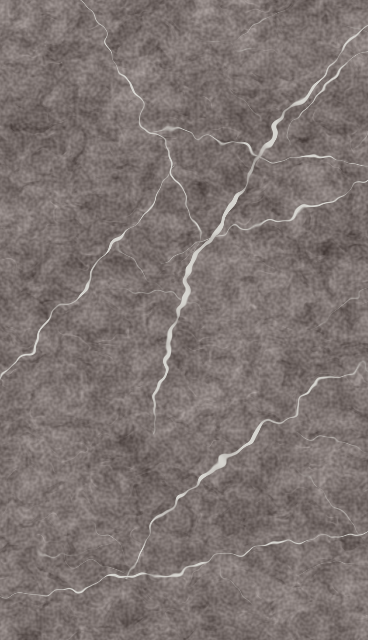
This texture is drawn by a Shadertoy shader. Its source:

```glsl
// Grey-brown marble slab with mottled grain and branching white veins.
#define SLAB_WIDTH 0.574
#define STONE_COLOR vec3(0.486, 0.447, 0.437)
#define VEIN_COLOR vec3(0.84, 0.835, 0.815)
#define CLOUD_AMOUNT 0.085
#define MOTTLE_AMOUNT 0.115
#define GRAIN_AMOUNT 0.11
#define FLECK_AMOUNT 0.06
#define WISP_AMOUNT 0.07
#define VEIN_WOBBLE 0.022
#define HAIRLINES 16

vec2 hash2(vec2 p) {
    vec3 q = fract(p.xyx * vec3(0.1031, 0.1030, 0.0973));
    q += dot(q, q.yzx + 33.33);
    return fract((q.xx + q.yz) * q.zy);
}

vec2 gradient(vec2 cell) {
    float angle = 6.2832 * hash2(cell).x;
    return vec2(cos(angle), sin(angle));
}

float gradientNoise(vec2 p) {
    vec2 i = floor(p), f = fract(p);
    vec2 u = f * f * f * (f * (f * 6.0 - 15.0) + 10.0);
    vec2 e = vec2(1.0, 0.0);
    float low = mix(dot(gradient(i), f), dot(gradient(i + e), f - e), u.x);
    float high = mix(dot(gradient(i + e.yx), f - e.yx), dot(gradient(i + 1.0), f - 1.0), u.x);
    return mix(low, high, u.y);
}

float fbm(vec2 p) {
    float sum = 0.0, amplitude = 1.0;
    for (int i = 0; i < 3; i++) {
        sum += amplitude * gradientNoise(p);
        p = mat2(1.6, 1.2, -1.2, 1.6) * p + 17.3;
        amplitude *= 0.6;
    }
    return sum;
}

// Distance to a segment, and the position along it.
vec2 segment(vec2 p, vec2 a, vec2 b) {
    float along = clamp(dot(p - a, b - a) / dot(b - a, b - a), 0.0, 1.0);
    return vec2(length(p - mix(a, b, along)), along);
}

float stroke(float dist, float halfWidth) {
    float soft = max(0.85 / iResolution.y, 0.0011);
    return 1.0 - smoothstep(halfWidth - soft, halfWidth + soft, dist);
}

// Curved vein from a to b, swelling in the middle and fading at its tip.
float vein(vec2 p, vec2 a, vec2 bend, vec2 b, float halfWidth, float patchiness) {
    const float STEPS = 10.0;
    vec2 nearest = vec2(9.0, 0.0);
    vec2 previous = a;
    for (float i = 1.0; i <= STEPS; i++) {
        float t = i / STEPS;
        vec2 point = mix(mix(a, bend, t), mix(bend, b, t), t);
        vec2 s = segment(p, previous, point);
        if (s.x < nearest.x) nearest = vec2(s.x, (i - 1.0 + s.y) / STEPS);
        previous = point;
    }
    float swell = 0.35 + 0.65 * pow(sin(3.1416 * nearest.y), 2.0);
    float w = halfWidth * swell * max(1.0 + 1.5 * patchiness, 0.3);
    float strength = clamp(0.82 + 0.9 * patchiness, 0.45, 1.0);
    strength *= mix(0.5, 1.0, smoothstep(0.0, 0.15, 1.0 - nearest.y));
    return strength * stroke(nearest.x, w) + 0.07 * exp(-nearest.x / 0.005);
}

float veinNetwork(vec2 p) {
    float patchiness = gradientNoise(p * 27.0 + 4.0);
    float cover = 0.0;
    // Two thick trunks, bowed and rising to the right
    for (float i = 0.0; i < 2.0; i++) {
        vec2 top = vec2(0.59, 0.98 - 0.54 * i);
        vec2 tip = vec2(0.24 - 0.05 * i, 0.32 - 0.23 * i);
        vec2 bend = vec2(0.265, 0.5 * (top.y + tip.y));
        cover = max(cover, vein(p, top, bend, tip, 0.0042 - 0.0012 * i, patchiness));
    }
    // Shallow veins running in from the right edge
    for (float i = 0.0; i < 3.0; i++) {
        float middle = 0.77 - 0.11 * i * (1.0 + i);
        middle += 0.11 * step(0.5, i) * (2.0 * i - 1.0) * (2.0 - i) + 0.11 * step(1.5, i);
        middle -= 0.11 * step(1.5, i) * 0.9;
        float rise = 0.12 - 0.18 * step(i, 0.5);
        vec2 edge = vec2(0.59, middle + 0.5 * rise);
        vec2 tip = vec2(0.26 * step(i, 1.5) - 0.02, middle - 0.5 * rise);
        vec2 bend = 0.5 * (edge + tip) - vec2(0.0, 0.015);
        cover = max(cover, vein(p, edge, bend, tip, 0.0015, patchiness));
    }
    // Side branches
    cover = max(cover, vein(p, vec2(0.11, 1.02), vec2(0.285, 0.76), vec2(0.312, 0.6), 0.0017, patchiness));
    cover = max(cover, vein(p, vec2(-0.02, 0.39), vec2(0.13, 0.56), vec2(0.28, 0.727), 0.002, patchiness));
    cover = max(cover, vein(p, vec2(0.59, 0.93), vec2(0.48, 0.86), vec2(0.453, 0.772), 0.0015, patchiness));
    // Faint scattered hairlines
    for (int i = 0; i < HAIRLINES; i++) {
        vec2 place = hash2(vec2(float(i), 7.0));
        vec2 shape = hash2(vec2(float(i), 23.0));
        float angle = 2.2 * (shape.x - 0.42);
        vec2 start = place * vec2(SLAB_WIDTH, 1.0);
        vec2 s = segment(p, start, start + mix(0.04, 0.18, shape.y) * vec2(cos(angle), sin(angle)));
        float fade = sin(3.1416 * s.y) * clamp(0.4 + 1.2 * patchiness, 0.1, 0.7);
        cover = max(cover, fade * stroke(s.x, 0.0006));
    }
    return clamp(cover, 0.0, 1.0);
}

void mainImage(out vec4 fragColor, in vec2 fragCoord) {
    vec2 p = fragCoord / iResolution.xy * vec2(SLAB_WIDTH, 1.0);
    vec2 wobble = vec2(fbm(p * 13.0 + 3.0), fbm(p * 13.0 + 51.0));

    // Stone body: clouds, mottling and grain
    float tone = CLOUD_AMOUNT * fbm(p * 7.0 + 9.0);
    tone += MOTTLE_AMOUNT * fbm(p * vec2(36.0, 42.0) + wobble);
    tone += GRAIN_AMOUNT * gradientNoise(p * 185.0);

    // Dark flecks and pale broken wisps
    vec2 q = p + 0.02 * wobble;
    tone -= FLECK_AMOUNT * smoothstep(0.22, 0.55, fbm(q * vec2(30.0, 48.0) + 70.0));
    float wisp = 1.0 - smoothstep(0.0, 0.07, abs(fbm(q * vec2(10.0, 15.0) + 31.0)));
    tone += WISP_AMOUNT * wisp * smoothstep(0.02, 0.4, fbm(p * 16.0 + 90.0));

    vec3 color = STONE_COLOR + tone;
    color = mix(color, VEIN_COLOR, veinNetwork(p + VEIN_WOBBLE * wobble));
    fragColor = vec4(color, 1.0);
}
```
